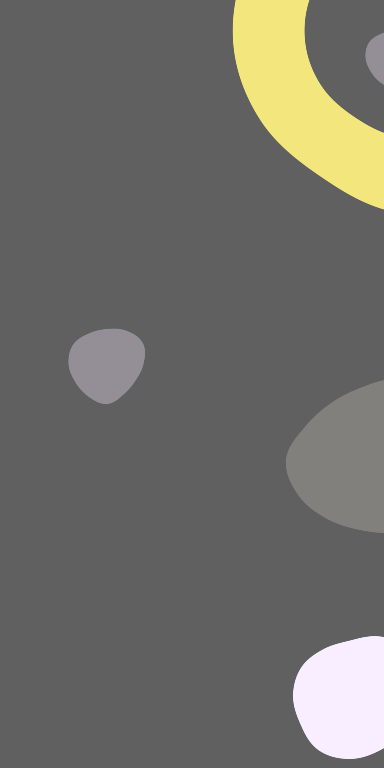
Give the GLSL for this background, as a Shadertoy shader.

```glsl
const vec2 CANVAS = vec2(384.0, 768.0);  // layout units across the canvas
const int SPOKES = 12;
const float TAU = 6.2831853;

const vec3 GREY = vec3(0.378, 0.378, 0.378);
const vec3 YELLOW = vec3(0.953, 0.902, 0.490);
const vec3 OLIVE = vec3(0.510, 0.502, 0.486);
const vec3 MAUVE = vec3(0.580, 0.560, 0.588);
const vec3 LILAC = vec3(0.976, 0.933, 1.0);

const vec2 RING_CENTRE = vec2(400.0, 728.0);
const vec2 PEBBLE_CENTRE = vec2(107.0, 404.0);
const vec2 CORNER_CENTRE = vec2(395.5, 710.5);
const float CORNER_SCALE = 0.78;
const vec2 LEAF_CENTRE = vec2(360.0, 308.0);
const vec2 PETAL_CENTRE = vec2(350.0, 73.0);

// Radii at even angles, counter-clockwise from the right
const float RING_OUTER[SPOKES] = float[SPOKES](
    185.0, 185.0, 180.0, 175.0, 172.0, 171.0, 167.0, 161.0, 158.0, 173.0, 185.0, 190.0);
const float RING_INNER[SPOKES] = float[SPOKES](
    110.0, 110.0, 110.0, 108.0, 104.0, 100.0, 95.0, 91.0, 89.5, 97.0, 105.0, 110.0);
const float PEBBLE[SPOKES] = float[SPOKES](
    36.5, 41.5, 38.5, 35.0, 35.5, 39.0, 38.5, 36.5, 37.5, 40.0, 34.5, 33.0);
const float LEAF[SPOKES] = float[SPOKES](
    90.0, 100.0, 92.0, 72.0, 63.5, 64.5, 74.0, 71.0, 67.5, 70.0, 82.0, 95.0);
const float PETAL[SPOKES] = float[SPOKES](
    75.0, 78.0, 67.0, 54.5, 53.0, 56.0, 57.0, 57.5, 63.5, 64.0, 63.0, 66.0);

// Periodic Catmull-Rom curve through the radii
float radiusAt(float angle, float radii[SPOKES]) {
    float s = fract(angle / TAU) * float(SPOKES);
    int i = int(s) % SPOKES;
    float t = fract(s);
    float a = radii[(i + SPOKES - 1) % SPOKES];
    float b = radii[i];
    float c = radii[(i + 1) % SPOKES];
    float d = radii[(i + 2) % SPOKES];
    return b + 0.5 * t * (c - a + t * (2.0 * a - 5.0 * b + 4.0 * c - d
                        + t * (3.0 * (b - c) + d - a)));
}

// Radial distance to a rounded blob, negative inside
float blob(vec2 p, float radii[SPOKES]) {
    return length(p) - radiusAt(atan(p.y, p.x + 1e-5), radii);
}

void mainImage(out vec4 fragColor, in vec2 fragCoord) {
    vec2 p = fragCoord / iResolution.xy * CANVAS;
    float halfPixel = 0.5 * CANVAS.y / iResolution.y;

    vec2 ringPoint = p - RING_CENTRE;
    float ring = max(blob(ringPoint, RING_OUTER), -blob(ringPoint, RING_INNER));
    float corner = CORNER_SCALE * blob((p - CORNER_CENTRE) / CORNER_SCALE, PEBBLE);
    float pebbles = min(blob(p - PEBBLE_CENTRE, PEBBLE), corner);
    float leaf = blob(p - LEAF_CENTRE, LEAF);
    float petal = blob(p - PETAL_CENTRE, PETAL);

    // Flat layers with smooth edges
    vec3 colour = GREY;
    colour = mix(colour, YELLOW, smoothstep(halfPixel, -halfPixel, ring));
    colour = mix(colour, MAUVE, smoothstep(halfPixel, -halfPixel, pebbles));
    colour = mix(colour, OLIVE, smoothstep(halfPixel, -halfPixel, leaf));
    colour = mix(colour, LILAC, smoothstep(halfPixel, -halfPixel, petal));
    fragColor = vec4(colour, 1.0);
}
```
